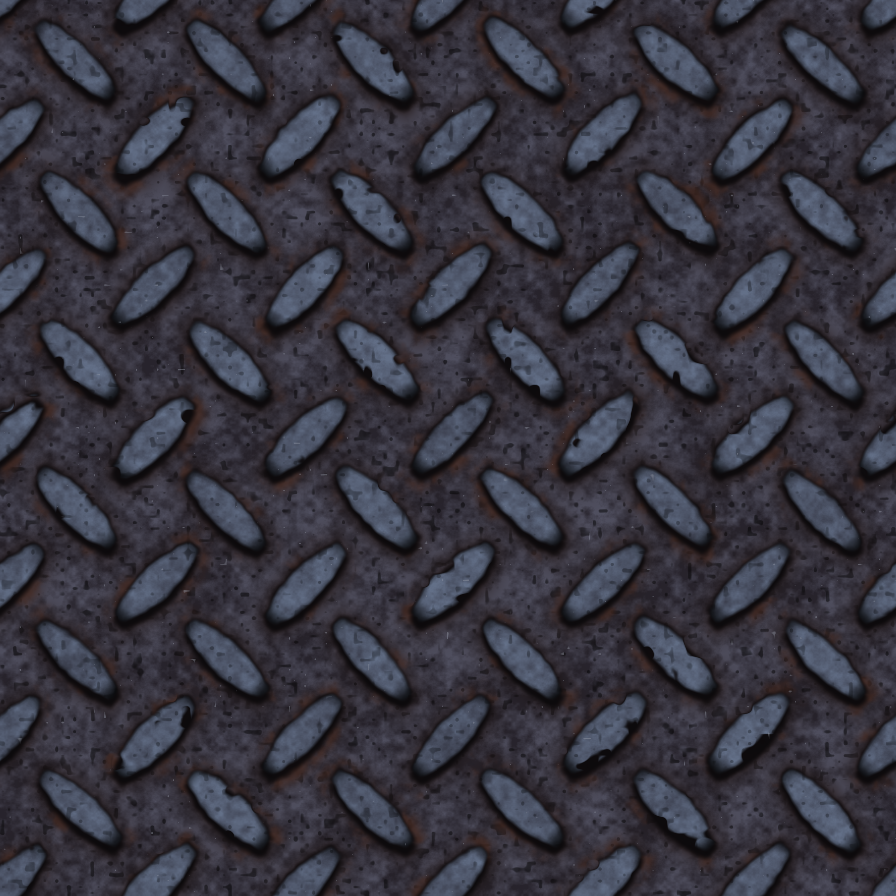
A Shadertoy shader for this texture:

```glsl
// Worn steel tread plate: six by six cells of raised lugs in alternating diagonals, with rusty hollows.

const float REPEATS = 6.0;
const vec2 LEFT_LUG = vec2(0.515, 0.59);    // centres within a cell
const vec2 RIGHT_LUG = vec2(0.03, 0.08);
const float LEAN = 0.79;                    // angle from vertical
const float TIP = 0.43;                     // half length of the full lens
const float CUT = 0.345;                    // half length after blunting
const float HALF_WIDTH = 0.112;
const float SIDE_DROP = 0.042;              // visible height of the lower wall
const float HALO = 0.075;                   // reach of the rusty hollow
const vec3 GROUND_DARK = vec3(0.155, 0.14, 0.175);
const vec3 GROUND_LIT = vec3(0.315, 0.315, 0.38);
const vec3 HOLLOW = vec3(0.135, 0.10, 0.105);
const vec3 RUST = vec3(0.29, 0.17, 0.13);
const vec3 SHADOW = vec3(0.04, 0.032, 0.04);
const vec3 LUG_DARK = vec3(0.235, 0.25, 0.31);
const vec3 LUG_LIT = vec3(0.39, 0.44, 0.535);
const vec3 GLINT = vec3(0.58, 0.60, 0.65);

float hash(vec2 p) {
    return fract(sin(dot(p, vec2(127.1, 311.7))) * 43758.5453);
}

// Value noise that wraps after a whole number of lattice steps.
float noise(vec2 uv, float period) {
    vec2 p = uv * period, i = floor(p), f = fract(p);
    f = f * f * (3.0 - 2.0 * f);
    vec2 a = mod(i, period), b = mod(i + 1.0, period);
    return mix(mix(hash(a), hash(vec2(b.x, a.y)), f.x),
               mix(hash(vec2(a.x, b.y)), hash(b), f.x), f.y);
}

float fbm(vec2 uv, float period) {
    float sum = 0.0, weight = 0.5;
    for (int i = 0; i < 4; i++) {
        sum += weight * noise(uv, period);
        period *= 2.0;
        weight *= 0.5;
    }
    return sum / 0.9375;
}

// Lens made of two arcs, with both tips cut blunt; y runs along the lug.
float lugDistance(vec2 p, float halfWidth) {
    float radius = (TIP * TIP + halfWidth * halfWidth) / (2.0 * halfWidth);
    float lens = length(vec2(abs(p.x) + radius - halfWidth, p.y)) - radius;
    float cap = abs(p.y) - CUT;
    float blend = max(0.03 - abs(lens - cap), 0.0);
    return max(lens, cap) + blend * blend / 0.12;
}

void mainImage(out vec4 fragColor, in vec2 fragCoord) {
    vec2 uv = fragCoord / iResolution.y;
    vec2 p = uv * REPEATS;
    float soft = max(1.2 * REPEATS / iResolution.y, 0.013);

    // Nearest lug face and nearest lower wall
    float face = 9.0, wall = 9.0, seed = 0.0;
    vec2 local = vec2(0.0);
    for (int kind = 0; kind < 2; kind++) {
        vec2 base = kind == 0 ? LEFT_LUG : RIGHT_LUG;
        float side = kind == 0 ? -1.0 : 1.0;
        for (int n = 0; n < 9; n++) {
            vec2 cell = floor(p) + vec2(n % 3 - 1, n / 3 - 1);
            vec2 id = mod(cell, REPEATS) + 17.0 * float(kind);
            vec2 jitter = vec2(hash(id + 3.1), hash(id + 7.7)) - 0.5;
            float lugSeed = hash(id + 11.3);
            float angle = side * LEAN + 0.09 * (hash(id + 5.9) - 0.5);
            mat2 turn = mat2(cos(angle), sin(angle), -sin(angle), cos(angle));
            vec2 q = p - cell - base - 0.045 * jitter;
            float halfWidth = HALF_WIDTH * (0.94 + 0.14 * lugSeed);
            float d = lugDistance(turn * q, halfWidth);
            wall = min(wall, lugDistance(turn * (q + vec2(0.0, SIDE_DROP)), halfWidth));
            if (d < face) {
                face = d;
                local = turn * q;
                seed = lugSeed;
            }
        }
    }

    // Ragged outlines, with deeper chips on the more worn lugs
    float ragged = noise(uv, 90.0) - 0.5;
    float chips = smoothstep(0.72, 0.9, noise(uv + 0.37, 64.0)) * smoothstep(0.35, 0.9, seed);
    face += 0.016 * ragged + 0.05 * chips;
    wall = min(wall, face) + 0.014 * ragged;

    // Mottled ground with fine grain and pits
    float broad = fbm(uv, 18.0);
    float grain = fbm(uv + 0.19, 110.0);
    float tone = 0.5 + 1.1 * (broad - 0.5) + 1.5 * (grain - 0.5);
    vec3 color = mix(GROUND_DARK, GROUND_LIT, clamp(tone, 0.0, 1.0));
    float pits = smoothstep(0.74, 0.92, noise(uv + 0.53, 150.0));
    color *= 1.0 - 0.5 * pits;

    // Brown hollow, rust stains and contact shadow around the lugs
    float halo = exp(-max(wall, 0.0) / HALO);
    color = mix(color, HOLLOW * (0.7 + 0.6 * grain), clamp(halo * (0.65 + 0.5 * broad), 0.0, 1.0));
    float stain = smoothstep(0.52, 0.8, fbm(uv + 0.71, 36.0));
    color = mix(color, RUST, 0.6 * stain * smoothstep(0.15, 0.6, halo));
    color = mix(color, SHADOW, 0.92 * smoothstep(0.035, -0.015, wall));

    // Blue steel face, darker at its rim and sloping ends
    float steel = 0.55 + 1.1 * (grain - 0.5) + 0.5 * (broad - 0.5) + 0.22 * (seed - 0.5);
    vec3 top = mix(LUG_DARK, LUG_LIT, clamp(steel, 0.0, 1.0));
    top *= mix(0.72, 1.0, smoothstep(0.0, -0.035, face));
    top *= mix(0.3, 1.0, smoothstep(-CUT, -0.22, local.y));
    top *= mix(0.6, 1.0, smoothstep(CUT, 0.25, local.y));
    top *= 1.0 - 0.3 * pits;
    color = mix(color, top, smoothstep(soft, -soft, face));

    // Sparse bright scratches of bare metal
    float glint = smoothstep(0.955, 0.995, noise(uv + 0.83, 170.0));
    color = mix(color, GLINT, 0.45 * glint * smoothstep(0.0, 0.04, abs(wall)));

    fragColor = vec4(color, 1.0);
}
```
